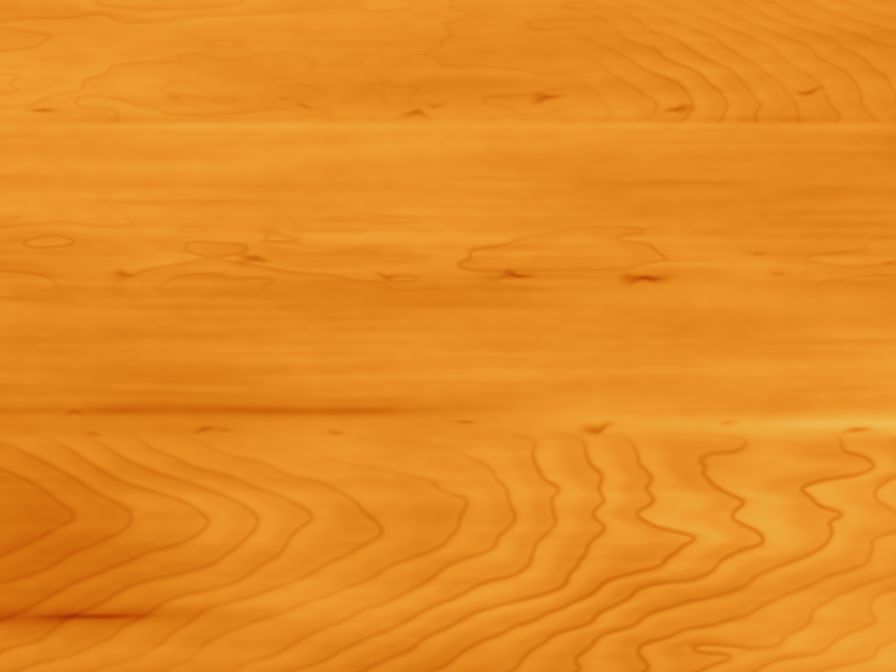
Reproduce this texture procedurally as a Shadertoy shader.

```glsl
// Honey-coloured cherry boards with fine grain, arched growth rings and dark flecks.

float hash(vec2 p) {
    return fract(sin(dot(p, vec2(127.1, 311.7))) * 43758.5);
}

float noise(vec2 p) {
    vec2 i = floor(p), f = fract(p);
    f = f * f * (3.0 - 2.0 * f);
    return mix(mix(hash(i), hash(i + vec2(1, 0)), f.x),
               mix(hash(i + vec2(0, 1)), hash(i + vec2(1, 1)), f.x), f.y);
}

float fbm(vec2 p) {
    return 0.57 * noise(p) + 0.29 * noise(p * 2.1 + 7.3) + 0.14 * noise(p * 4.3 + 3.1);
}

// Soft bump of the given half width around zero
float bump(float d, float width) {
    return exp(-d * d / (width * width));
}

// Even-width dark contour lines of a field, with shading on either side
float rings(float field, float width) {
    float slope = length(vec2(dFdx(field), dFdy(field))) * iResolution.y;
    float d = abs(fract(field) - 0.5) / max(slope, 4.0);
    return bump(d, width) + 0.28 * sin(6.2832 * field);
}

// Nested arches on the lower board, scalloped towards the right
float lowerField(vec2 p) {
    float dy = p.y - 0.225 + 0.04 * (noise(p * 4.0) - 0.5);
    float steep = dy > 0.0 ? mix(3.0, 0.7, smoothstep(0.3, 1.2, p.x)) : 2.4;
    float arch = steep * (sqrt(dy * dy + 0.0012) - 0.035);
    float right = smoothstep(0.5, 1.0, p.x);
    float scallop = right * (0.11 * noise(p * vec2(6, 26)) + 0.03 * noise(p * vec2(12, 55)));
    return (p.x + arch + scallop + 0.17 * fbm(p * vec2(4, 9))) / 0.105;
}

// Small dark flecks, strewn along three rows
float flecks(vec2 p) {
    float sum = 0.0;
    for (float i = 0.0; i < 27.0; i++) {
        float r = hash(vec2(i, 3.7));
        vec2 c = vec2(1.333 * fract(i * 0.618 + 0.25),
                      0.36 + 0.243 * mod(i, 3.0) + 0.05 * (hash(vec2(i, 9.1)) - 0.5));
        vec2 q = p - c;
        q.y += 0.012 * (noise(p * 45.0) - 0.5) - 0.15 * (r - 0.3) * q.x;
        q /= mix(vec2(0.010, 0.003), vec2(0.027, 0.006), r * r);
        sum += (0.2 + 0.8 * r * r) * exp(-dot(q, q));
    }
    return sum;
}

void mainImage(out vec4 fragColor, in vec2 fragCoord) {
    vec2 p = fragCoord / iResolution.y;
    float lower = 1.0 - smoothstep(0.380, 0.387, p.y);
    float upper = smoothstep(0.814, 0.820, p.y);
    float middle = (1.0 - lower) * (1.0 - upper);

    // Broad streaks, cloudy patches and fine horizontal fibres
    float tone = 0.549;
    tone += 0.150 * (fbm(p * vec2(1.8, 9.0) + 4.0) - 0.5);
    tone += 0.085 * (fbm(p * vec2(3.5, 5.0) + 11.0) - 0.5);
    tone += 0.050 * (fbm(p * vec2(3.0, 38.0)) - 0.5);
    float fibre = noise(vec2(p.x * 4.0, p.y * 115.0 + 0.8 * noise(p * 5.0)));
    tone += mix(0.020, 0.044, middle) * (fibre - 0.5);
    tone += 0.020 * (noise(p * vec2(45, 90)) - 0.5);

    // Growth rings of the three boards
    float lowerRings = rings(lowerField(p), 0.0042);
    float dy = p.y - 0.815;
    float upperRings = rings((p.x + 8.0 * dy * dy + 0.10 * fbm(p * vec2(5, 14))) / 0.058, 0.0034);
    float loops = rings(5.0 * fbm(p * vec2(3.6, 16.0) + 2.0), 0.0033);
    float strength = 0.25 + 1.1 * noise(p * vec2(6, 9) + 5.0);
    float lowerFade = 1.0 - smoothstep(0.31, 0.37, p.y);
    tone -= 0.080 * strength * lowerRings * lowerFade * mix(0.7, 1.25, smoothstep(0.5, 1.0, p.x));
    tone -= 0.058 * strength * upperRings * upper * smoothstep(0.8, 1.05, p.x);
    tone -= 0.068 * strength * loops * bump(p.y - 0.622, 0.045);
    tone -= 0.035 * strength * loops * upper * (1.0 - smoothstep(0.7, 1.0, p.x));

    // Board seams: dark on the left, a pale streak on the right
    float ragged = 0.4 + 0.9 * noise(vec2(p.x * 11.0, 2.0));
    float leftSide = 1.0 - smoothstep(0.45, 0.95, p.x);
    tone -= 0.095 * ragged * leftSide * bump(p.y - 0.389, 0.007);
    tone -= 0.045 * leftSide * bump(p.y - 0.400, 0.024);
    tone += 0.150 * smoothstep(0.75, 1.25, p.x) * bump(p.y - 0.368, 0.016);
    tone += 0.025 * bump(p.y - 0.812, 0.006) - 0.035 * ragged * bump(p.y - 0.822, 0.006);

    // Reddish streak near the bottom, with a dark core
    float bend = p.y - 0.085 - 0.008 * (noise(p * vec2(7, 1)) - 0.5);
    tone -= 0.090 * (1.0 - smoothstep(0.15, 0.55, p.x)) * bump(bend, 0.014);
    tone -= 0.160 * bump(p.x - 0.14, 0.07) * bump(bend, 0.004);

    // Darker left and upper right edges, paler upper left and lower right
    tone -= 0.065 * (1.0 - smoothstep(0.0, 0.45, p.x)) * (1.0 - smoothstep(0.1, 0.6, p.y));
    tone -= 0.035 * smoothstep(0.8, 1.33, p.x) * smoothstep(0.45, 0.65, p.y);
    tone += 0.035 * (1.0 - smoothstep(0.0, 0.7, p.x)) * smoothstep(0.55, 0.9, p.y);
    tone += 0.060 * smoothstep(0.8, 1.33, p.x) * (1.0 - smoothstep(0.0, 0.35, p.y));
    tone -= 0.260 * flecks(p);

    // Ramp from burnt orange to pale honey, steered by the green value
    float d = tone - 0.37;
    float red = mix(0.79, 0.93, smoothstep(-0.03, 0.26, d)) + 0.9 * min(d, 0.0);
    vec3 wood = vec3(red, tone, 0.04 + 0.25 * d + 1.5 * d * d);
    fragColor = vec4(clamp(wood, 0.0, 1.0), 1.0);
}
```
